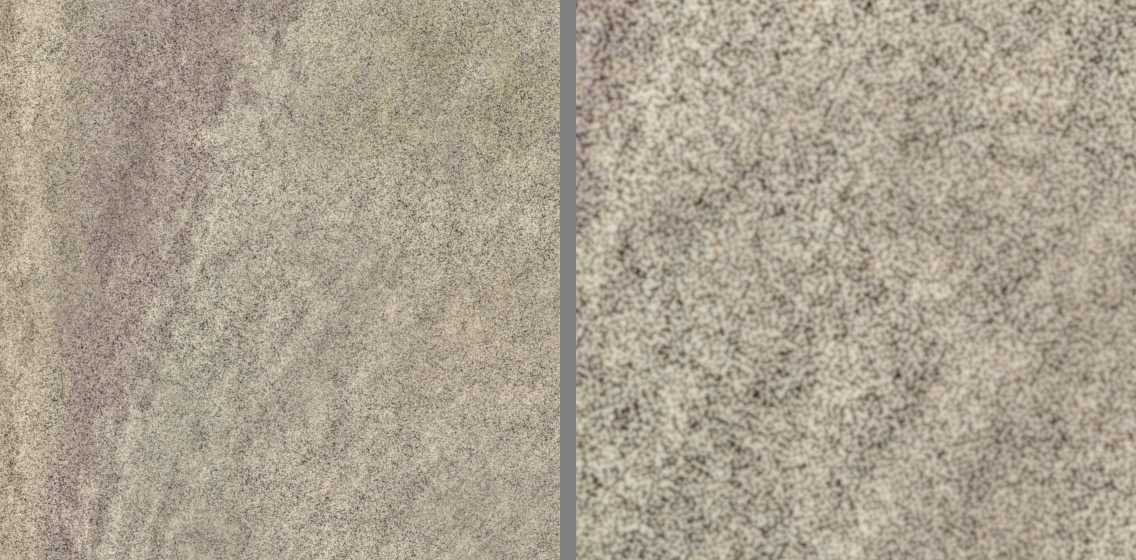
Left, the full canvas; right, a detail of the centre.
Give the GLSL for this texture, as a WebGL 1 fragment shader.

```glsl
precision highp float;
// Weathered beige stone: fine speckled grain over blotchy mottling, with a dark
// mauve-brown vein and faint streaks fanning out from below the lower left.
// Gradient noise sets one tone value; soft masks then tint the stone.
uniform vec2 u_resolution;

const vec3 DARK_STONE = vec3(0.46, 0.41, 0.355);
const vec3 PALE_STONE = vec3(0.76, 0.72, 0.655);
const vec3 MAUVE_TINT = vec3(0.004, -0.008, 0.010);
const vec3 OLIVE_TINT = vec3(-0.008, 0.002, -0.034);
const vec3 OCHRE_TINT = vec3(0.008, 0.001, -0.018);
const vec3 SAGE_TINT = vec3(-0.012, 0.003, 0.000);
const mat2 OCTAVE_TURN = mat2(0.8, 0.6, -0.6, 0.8);

float hash(vec2 p) {
  vec3 q = fract(p.xyx * vec3(0.1031, 0.1030, 0.0973));
  q += dot(q, q.yzx + 33.33);
  return fract((q.x + q.y) * q.z);
}

vec2 gradientAt(vec2 cell) {
  float angle = 6.2832 * hash(cell);
  return vec2(cos(angle), sin(angle));
}

float gradientNoise(vec2 p) {
  vec2 i = floor(p);
  vec2 f = fract(p);
  vec2 w = f * f * f * (f * (f * 6.0 - 15.0) + 10.0);
  vec2 e = vec2(1.0, 0.0);
  float low = mix(dot(gradientAt(i), f),
                  dot(gradientAt(i + e.xy), f - e.xy), w.x);
  float high = mix(dot(gradientAt(i + e.yx), f - e.yx),
                   dot(gradientAt(i + e.xx), f - e.xx), w.x);
  return mix(low, high, w.y);
}

// Layered noise; gain weighs each finer octave against the one before.
float fbm(vec2 p, float gain) {
  float sum = 0.0;
  float amplitude = 1.0;
  for (int k = 0; k < 4; k++) {
    sum += amplitude * gradientNoise(p);
    p = OCTAVE_TURN * p * 2.03 + 17.3;
    amplitude *= gain;
  }
  return sum;
}

float bell(float x, float width) {
  return exp(-x * x / (width * width));
}

float patchMask(vec2 p, vec2 centre, vec2 radius) {
  vec2 d = (p - centre) / radius;
  return exp(-dot(d, d));
}

float segmentDistance(vec2 p, vec2 a, vec2 b) {
  vec2 ab = b - a;
  return length(p - a - ab * clamp(dot(p - a, ab) / dot(ab, ab), 0.0, 1.0));
}

// Straightens the fan, so that streaks run along the second axis.
vec2 fanSpace(vec2 p) {
  return vec2((p.x - 0.08) / (0.6 + p.y), p.y);
}

// Speckle with most weight in its finest octaves.
float grain(vec2 p) {
  float coarse = gradientNoise(p * 78.0);
  float middle = gradientNoise(OCTAVE_TURN * p * 165.0 + 5.1);
  float fine = gradientNoise(OCTAVE_TURN * OCTAVE_TURN * p * 310.0 + 9.7);
  return 0.55 * coarse + 0.85 * middle + 1.25 * fine;
}

void main() {
  vec2 p = gl_FragCoord.xy / u_resolution;
  vec2 fan = fanSpace(p);

  // Soft shapes: long streaks, mottling, small blotches, slow drift
  float streak = fbm(fan * vec2(24.0, 3.5), 0.6);
  float mottle = fbm(fan * vec2(16.0, 7.0) + 31.0, 0.85);
  float blotch = fbm(p * vec2(24.0, 19.0) + 83.0, 0.7);
  float drift = fbm(p * 4.0 + 52.0, 0.5);
  float leftSide = 1.0 - smoothstep(0.15, 0.6, p.x);

  // Vein: x offset from its centre in units of its half width
  float across = (p.x - 0.11 - 0.23 * p.y) / (0.04 + 0.10 * p.y);
  across += 0.5 * streak + 0.6 * mottle + 0.5 * blotch;
  float vein = 1.0 - smoothstep(0.3, 1.5, abs(across));
  float rim = bell(abs(across) - 1.6, 0.45);
  float core = bell(across + 0.35, 0.5)
             * smoothstep(-0.35, 0.4, mottle + 0.6 * blotch);
  float sideLine = bell(p.x - 0.075 - 0.075 * p.y + 0.015 * mottle, 0.018)
                 * smoothstep(0.25, 0.6, p.y);

  // Tinted regions
  float olive = patchMask(p, vec2(0.82, 0.86), vec2(0.25, 0.19))
              * smoothstep(-0.6, 0.5, drift + 0.6 * blotch);
  float ochre = (1.0 - smoothstep(0.05, 0.22, p.x)) * (1.0 - vein)
              + 0.7 * patchMask(p, vec2(0.85, 0.40), vec2(0.16, 0.14));
  float sage = patchMask(p, vec2(0.33, 0.32), vec2(0.17, 0.25)) * (1.0 - vein);

  // Tone: 0 is dark stone, 1 is pale stone
  float speckle = (0.62 + 0.22 * drift - 0.15 * blotch) * grain(p);
  float tone = 0.765 + speckle - 0.45 * speckle * speckle;
  tone += 0.17 * mottle + 0.23 * blotch + 0.06 * drift;
  tone += mix(0.03, 0.20, leftSide) * streak;
  tone += 0.09 * rim - 0.15 * vein - 0.27 * core - 0.17 * sideLine;
  tone -= 0.16 * olive + 0.05 * sage;
  float scratch = segmentDistance(p, vec2(0.482, 0.525), vec2(0.502, 0.565));
  tone -= 0.4 * (1.0 - smoothstep(0.0005, 0.003, scratch));

  // Colour, with a faint warm and cool flicker in the grain
  vec3 colour = mix(DARK_STONE, PALE_STONE, clamp(tone, -0.6, 1.4));
  colour += MAUVE_TINT * (vein + 0.5 * core) + OLIVE_TINT * olive;
  colour += OCHRE_TINT * ochre + SAGE_TINT * sage;
  float warmth = 0.025 * gradientNoise(p * 95.0 + 71.0) + 0.012 * blotch;
  colour += warmth * vec3(0.8, 0.0, -0.9);
  gl_FragColor = vec4(colour, 1.0);
}
```
